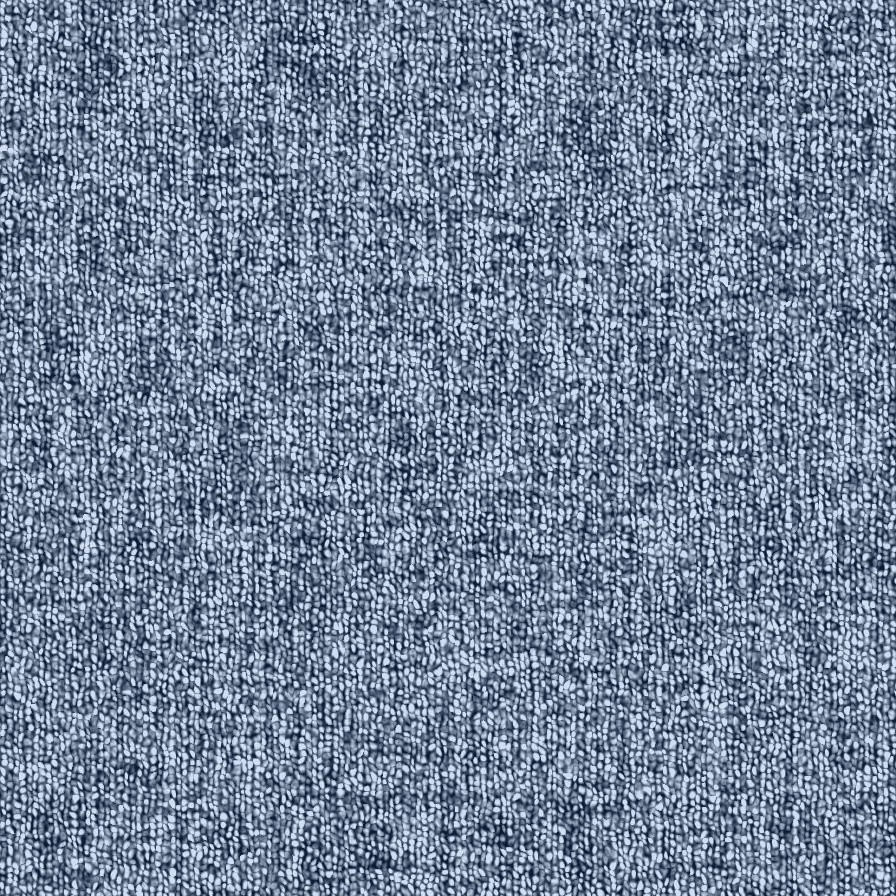
Reproduce this texture procedurally as a three.js fragment shader.

```glsl
#define WARP_COUNT 138.0
#define WEFT_COUNT 118.0
#define STITCH_LEAN 0.16
#define STITCH_CONTRAST 0.70
#define STITCH_VARIATION 0.62
#define WARP_SLUB 0.30
#define WEFT_SLUB 0.27
#define FIBRE_CONTRAST 0.55
#define SHADOW_LEVEL 0.22
#define INDIGO vec3(0.05, 0.11, 0.21)
#define BLEACHED vec3(0.81, 0.87, 0.95)

varying vec2 vUv;

float hash(vec2 p) {
  vec3 q = fract(p.xyx * vec3(0.1031, 0.1030, 0.0973));
  q += dot(q, q.yzx + 33.33);
  return fract((q.x + q.y) * q.z);
}

float cornerSlope(vec2 corner, vec2 offset) {
  float angle = 6.2832 * hash(corner);
  return dot(vec2(cos(angle), sin(angle)), offset);
}

float gradientNoise(vec2 p) {
  vec2 cell = floor(p);
  vec2 f = p - cell;
  vec2 u = f * f * f * (f * (f * 6.0 - 15.0) + 10.0);
  vec2 e = vec2(1.0, 0.0);
  float low = mix(cornerSlope(cell, f), cornerSlope(cell + e.xy, f - e.xy), u.x);
  float high = mix(cornerSlope(cell + e.yx, f - e.yx), cornerSlope(cell + e.xx, f - e.xx), u.x);
  return mix(low, high, u.y);
}

// Rounded, uneven thread loops, staggered from one column to the next.
float stitches(vec2 uv) {
  vec2 p = uv * vec2(WARP_COUNT, WEFT_COUNT);
  p.x += 0.70 * gradientNoise(uv * vec2(60.0, 50.0));
  p.y += 0.80 * gradientNoise(uv * vec2(75.0, 45.0) + 19.0);
  float column = floor(p.x);
  p.y += 0.5 * column + 0.3 * hash(vec2(column, 7.0));

  vec2 id = floor(p);
  vec2 local = fract(p) - 0.5;
  local.x += STITCH_LEAN * local.y;
  local += 0.26 * (vec2(hash(id + 31.0), hash(id + 57.0)) - 0.5);
  float radius = mix(0.52, 0.76, hash(id + 83.0));
  float loop = 1.0 - smoothstep(0.16, radius, length(local * vec2(1.05, 0.90)));
  return loop * (STITCH_CONTRAST + STITCH_VARIATION * (hash(id) - 0.5));
}

// Uneven thread thickness gives thin streaks along both directions.
float slubs(vec2 uv) {
  float warp = gradientNoise(uv * vec2(112.0, 9.0) + 5.0);
  warp += 0.35 * gradientNoise(uv * vec2(48.0, 4.0) + 41.0);
  float weft = gradientNoise(uv * vec2(10.0, 104.0) + 73.0);
  return WARP_SLUB * warp + WEFT_SLUB * weft;
}

void main() {
  float fibre = gradientNoise(vUv * vec2(210.0, 165.0) + 11.0);
  float tone = SHADOW_LEVEL + stitches(vUv) + slubs(vUv) + FIBRE_CONTRAST * fibre;
  tone = pow(clamp(tone, 0.0, 1.0), 1.2);
  gl_FragColor = vec4(mix(INDIGO, BLEACHED, tone), 1.0);
}
```
